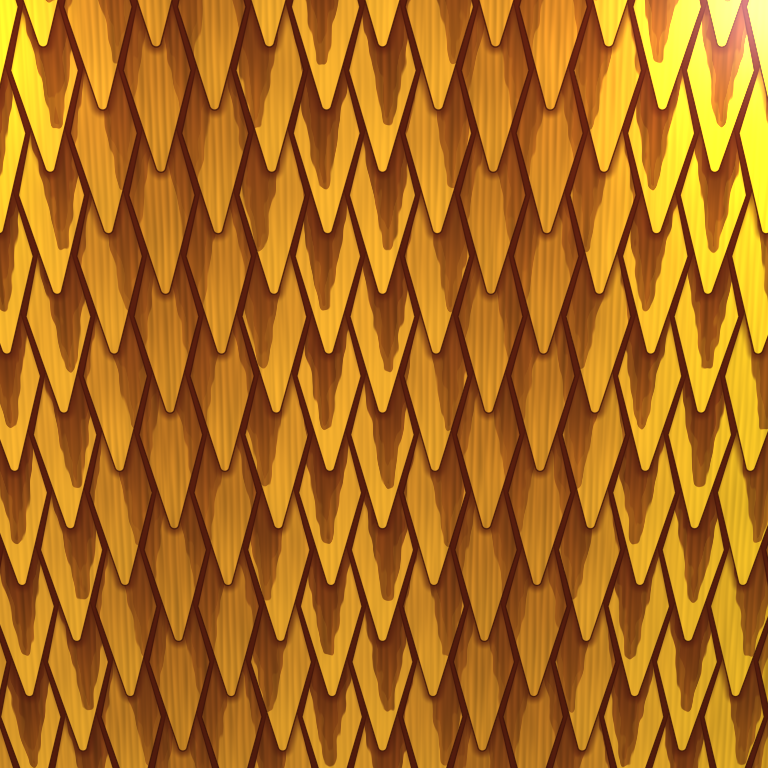
This pattern is drawn by a Shadertoy shader. Its source:

```glsl
// Overlapping golden wooden scales in staggered rows that shrink slightly downwards.
// Rows are painted back to front from a rounded-wedge distance function; each scale
// carries wood grain and a dark V whose sideways drift varies from column to column.

vec2 hashGradient(vec2 cell) {
    float n = fract(sin(dot(cell, vec2(127.1, 311.7))) * 43758.5);
    return vec2(cos(6.2832 * n), sin(6.2832 * n));
}

float gradientNoise(vec2 p) {
    vec2 i = floor(p), f = fract(p);
    vec2 w = f * f * f * (f * (f * 6.0 - 15.0) + 10.0);
    float a = dot(hashGradient(i), f);
    float b = dot(hashGradient(i + vec2(1, 0)), f - vec2(1, 0));
    float c = dot(hashGradient(i + vec2(0, 1)), f - vec2(0, 1));
    float d = dot(hashGradient(i + vec2(1, 1)), f - vec2(1, 1));
    return mix(mix(a, b, w.x), mix(c, d, w.x), w.y);
}

// Distance to a wedge opening upwards from a round tip at the origin
float wedge(vec2 p, float radius, float halfAngle) {
    p = vec2(abs(p.x), p.y - radius);
    vec2 side = vec2(sin(halfAngle), cos(halfAngle));
    float d = dot(p, side) < 0.0 ? length(p) : dot(p, vec2(side.y, -side.x));
    return d - radius;
}

// Wedge closed by shoulders that taper towards the hidden top
float scaleShape(vec2 p) {
    return max(wedge(p, 0.045, 0.29), abs(p.x) - 0.30 + 0.25 * (p.y - 0.9));
}

vec3 scaleColour(vec2 p, vec2 id, vec2 uv, float aa) {
    float phase = (id.x + 0.3) / 3.15;
    float lustre = 0.5 + 0.5 * cos(6.2832 * phase);
    vec2 seed = id * vec2(7.3, 3.7);

    // Lit wood, brightest at the tip
    float tip = 1.0 - smoothstep(0.1, 1.05, p.y);
    vec3 lit = mix(vec3(0.70, 0.43, 0.12), vec3(0.89, 0.62, 0.17), lustre);
    lit = mix(lit, vec3(0.96, 0.70, 0.18), tip * (0.35 + 0.4 * lustre));
    float yellow = smoothstep(0.72, 1.0, uv.x) * (0.4 + 0.6 * uv.y)
                 + 0.8 * smoothstep(0.12, 0.0, uv.x) * smoothstep(0.45, 1.0, uv.y);
    lit = mix(lit, vec3(0.98, 0.84, 0.13), clamp(yellow, 0.0, 1.0) * 0.9);

    // Vertical grain, stronger on the duller columns
    float grain = gradientNoise(vec2(p.x * 24.0, p.y * 1.5) + seed);
    float ribs = sin(p.x * 95.0 + 2.0 * grain);
    lit *= 1.0 + (0.05 * ribs + 0.12 * grain) * (1.2 - 0.7 * lustre);

    // Dark V repeated sideways, so that it leaves a diamond between columns
    float shift = p.x - 0.55 * phase;
    shift -= 0.55 * round(shift / 0.55);
    float wobble = 0.035 * gradientNoise(vec2(p.x * 16.0, p.y * 5.0) + seed);
    float tipHeight = 0.40 + 0.05 * gradientNoise(seed + 0.37);
    float d = wedge(vec2(shift, p.y - tipHeight), 0.05, 0.19) + wobble;
    vec3 dark = mix(vec3(0.54, 0.28, 0.08), vec3(0.43, 0.19, 0.07),
                    smoothstep(0.55, 1.25, p.y));
    dark *= 1.0 + 0.05 * ribs + 0.25 * grain;
    float shade = 1.0 - smoothstep(-aa, aa, d);
    float inner = 1.0 - smoothstep(-aa, aa, d + 0.055 + wobble);
    return mix(lit, dark, shade * (0.58 + 0.27 * lustre) + 0.13 * inner);
}

void mainImage(out vec4 fragColor, in vec2 fragCoord) {
    vec2 uv = fragCoord / iResolution.y;
    float down = 1.0 - uv.y;

    // Column pitch shrinks downwards; rows crowd logarithmically
    float pitch = 0.1484 * (1.0 - 0.127 * down);
    float u = (uv.x - 0.498) / pitch;
    float v = -log(1.0 - 0.16 * down) / 0.01336 - 0.7365;
    float aa = 0.8 / (iResolution.y * pitch);

    // Dark backing
    float streak = gradientNoise(vec2(u * 20.0, v * 1.2));
    vec3 colour = vec3(0.38, 0.14, 0.06) * (1.0 + 0.25 * streak);

    // Upper rows cover lower rows
    for (int i = 3; i >= 0; i--) {
        float row = floor(v) + float(i);
        float stagger = 0.5 * mod(row, 2.0);
        float column = round(u - stagger) + stagger;
        vec2 p = vec2(u - column, (row - v) * 0.55);
        float d = scaleShape(p);

        // Contact shadow, body, outline
        float contact = 1.0 - smoothstep(0.0, 0.09, d);
        colour = mix(colour, vec3(0.33, 0.11, 0.05), 0.65 * contact);
        vec3 body = scaleColour(p, vec2(column, row), uv, aa);
        colour = mix(colour, body, 1.0 - smoothstep(-aa, aa, d));
        float outline = 1.0 - smoothstep(0.006 - aa, 0.006 + aa, abs(d));
        colour = mix(colour, vec3(0.22, 0.06, 0.03), 0.85 * outline);
    }

    // Glare in the upper corners and a dimmer foot
    float glare = exp(-14.0 * dot(uv - vec2(1.0), uv - vec2(1.0)));
    float leftGlare = exp(-40.0 * dot(uv - vec2(0.0, 0.93), uv - vec2(0.0, 0.93)));
    colour *= 1.0 + 0.55 * glare + 0.25 * leftGlare;
    colour += vec3(0.35, 0.35, 0.45) * pow(glare, 6.0);
    colour *= mix(0.93, 1.03, smoothstep(0.0, 0.6, uv.y));
    fragColor = vec4(clamp(colour, 0.0, 1.0), 1.0);
}
```
